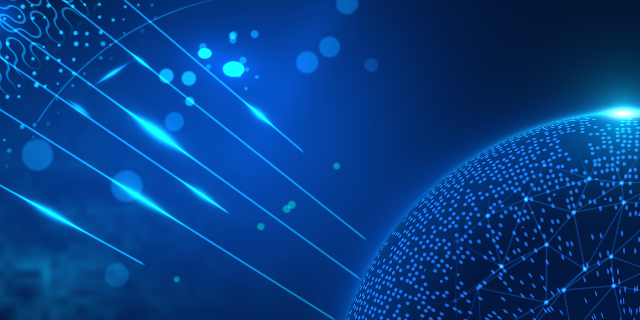
Reproduce this background procedurally as a WebGL 1 fragment shader.

```glsl
precision highp float;
// Deep blue backdrop: a fan of light streaks over soft bokeh, circuit traces in
// the upper left, a speckled globe with a net and a flare in the lower right.
// One unit is the canvas height.
uniform vec2 u_resolution;

#define PX (1.0 / u_resolution.y)
#define NAVY vec3(0.008, 0.065, 0.18)
#define BLUE vec3(0.012, 0.235, 0.56)
#define CYAN vec3(0.05, 0.75, 0.95)
#define TEAL vec3(0.04, 0.62, 0.62)
#define SPECK vec3(0.08, 0.31, 0.6)
#define GLOBE vec2(1.979, -0.297)
#define RADIUS 0.948
#define FLARE vec2(1.948, 0.645)
#define NET_SCALE 7.5

float hash(vec2 p) {
  vec3 q = fract(p.xyx * 0.1031);
  q += dot(q, q.yzx + 33.33);
  return fract((q.x + q.y) * q.z);
}

vec2 hash2(vec2 p) { return vec2(hash(p), hash(p + 71.7)); }

float noise(vec2 p) {
  vec2 i = floor(p), f = fract(p);
  f = f * f * (3.0 - 2.0 * f);
  return mix(mix(hash(i), hash(i + vec2(1, 0)), f.x),
             mix(hash(i + vec2(0, 1)), hash(i + 1.0), f.x), f.y);
}

float fall(float a, float b, float x) { return 1.0 - smoothstep(a, b, x); }

float disc(vec2 p, float x, float y, float r) {
  return fall(r * 0.85 - PX, r + PX, length(p - vec2(x, y)));
}

float segment(vec2 p, vec2 a, vec2 b) {
  vec2 ab = b - a;
  return length(p - a - ab * clamp(dot(p - a, ab) / dot(ab, ab), 0.0, 1.0));
}

// Spindle of light along a slope
float glint(vec2 q, float slope, float len, float width) {
  vec2 n = normalize(vec2(1, slope));
  float t = dot(q, n) / len, d = dot(q, vec2(-n.y, n.x)) / width;
  float taper = exp(-2.5 * t * t);
  return taper * (exp(-d * d / (taper * taper + 0.02)) + 0.25 * exp(-0.25 * d * d));
}

// Line of the fan: rank sets height and slope, then its end and glint
vec3 streak(vec2 p, float rank, float end, float x, float len, float width, vec3 tint) {
  float slope = 0.06 * rank - 0.85, y = p.y - 1.331 + 0.182 * rank;
  float d = abs(y - slope * p.x) / length(vec2(1, slope));
  float line = fall(0.0005, 0.001 + 1.4 * PX, d) * fall(end - 0.02, end, p.x);
  return line * mix(CYAN, TEAL, smoothstep(0.3, 1.1, p.x)) * 0.55
    + glint(vec2(p.x - x, y - slope * x), slope, len, width) * tint;
}

vec3 backdrop(vec2 p) {
  vec2 q = (p - vec2(0.78, 0.6)) / vec2(p.x < 0.78 ? 1.1 : 0.55, 0.56);
  float shaft = dot(p - vec2(1.04, 1), vec2(11, -5.9));
  vec3 col = NAVY + BLUE * exp(-dot(q, q));
  col += BLUE * 0.17 * exp(-shaft * shaft) * smoothstep(0.3, 0.8, p.y);
  col *= 1.0 - 0.5 * exp(-3.5 * length(p - vec2(0.1, 1)));
  float mist = noise(p * 12.0) * (0.5 + noise(p * 35.0));
  return col + TEAL * 0.4 * mist * exp(-4.0 * length(p - vec2(0.15, 0.14)));
}

// Rounded traces on a turned grid, an arc and solder points
vec3 circuit(vec2 p) {
  float reach = p.x + 1.0 - p.y;
  vec2 q = mat2(0.74, 0.67, -0.67, 0.74) * (p - vec2(0, 1)) * vec2(15, 27), f = fract(q);
  if (hash(floor(q)) < 0.5) f.x = 1.0 - f.x;
  float d = min(abs(length(f) - 0.5), abs(length(f - 1.0) - 0.5));
  float trace = 0.45 * fall(0.02, 0.04 + 22.0 * PX, d) * fall(0.22, 0.36, reach);
  float arc = abs(length(p - vec2(0.85, 0.15)) - 0.87);
  trace += 0.3 * fall(0.0, 1.6 * PX, arc) * step(0.62, p.y) * fall(0.5, 0.75, p.x);
  vec2 id = floor(p * 24.0), r = hash2(id), c = (id + 0.25 + 0.5 * r) / 24.0;
  float point = disc(p, c.x, c.y, 0.003 + 0.005 * r.x) * step(0.45, r.y) * fall(0.38, 0.6, reach);
  return CYAN * (trace + 0.8 * point) + BLUE * exp(-14.0 * length(p - vec2(0, 0.95)));
}

vec3 bokeh(vec2 p) {
  // Bright cluster
  float big = length((p - vec2(0.73, 0.784)) * vec2(1, 1.4));
  float mid = length((p - vec2(0.64, 0.833)) * vec2(1, 1.3));
  float bright = fall(0.03, 0.038, big) + fall(0.018, 0.025, mid);
  bright += 0.7 * (disc(p, 0.52, 0.763, 0.024) + disc(p, 0.59, 0.755, 0.024) + disc(p, 0.593, 0.683, 0.015));
  for (int i = 0; i < 12; i++) {
    vec2 r = hash2(vec2(i, 4));
    bright += 0.45 * disc(p, 0.61 + 0.22 * r.x, 0.72 + 0.18 * r.y, 0.005 + 0.009 * fract(r.x * 7.0));
  }
  // Faint large circles, then green specks
  float faint = disc(p, 0.96, 0.805, 0.037) + disc(p, 1.03, 0.853, 0.035) + disc(p, 1.085, 0.99, 0.037)
    + disc(p, 0.117, 0.516, 0.053) + disc(p, 0.396, 0.418, 0.053) + disc(p, 0.545, 0.62, 0.032)
    + 0.6 * (disc(p, 1.16, 0.797, 0.023) + disc(p, 0.365, 0.14, 0.04));
  float green = disc(p, 1.052, 0.481, 0.011) + disc(p, 0.912, 0.36, 0.013) + disc(p, 0.896, 0.347, 0.013)
    + disc(p, 0.815, 0.292, 0.012) + disc(p, 0.552, 0.127, 0.01);
  return CYAN * (min(bright, 1.0) * 0.85 + 0.23 * faint) + vec3(0.02, 0.32, 0.12) * green
    + BLUE * (exp(-18.0 * big) + 0.6 * exp(-24.0 * mid));
}

vec2 node(vec2 id) { return id + 0.15 + 0.7 * hash2(id); }

// Scattered nodes joined to their neighbours
float net(vec2 g) {
  float sum = 0.0, w = 1.4 * NET_SCALE * PX;
  for (int i = 0; i < 4; i++) {
    vec2 id = floor(g) - vec2(mod(float(i), 2.0), i / 2), a = node(id);
    for (int k = 1; k < 4; k++) {
      vec2 b = node(id + vec2(k == 2 ? 0 : 1, k == 1 ? 0 : 1));
      sum += 0.4 * fall(0.0, w, segment(g, a, b));
    }
    sum += fall(0.04, 0.04 + w, length(g - a));
  }
  return sum;
}

vec3 globe(vec2 p, float depth) {
  vec2 d = p - GLOBE;
  vec3 col = mix(BLUE * 0.88, NAVY * 1.4, smoothstep(0.0, 0.32, depth));
  // Specks on a polar grid that closes up towards the rim
  vec2 g = vec2(atan(d.x, d.y) * 42.0, asin(min(length(d) / RADIUS, 0.999)) * 27.0), id = floor(g);
  float density = mix(0.85, 0.22, smoothstep(0.06, 0.36, depth)) * smoothstep(0.03, 0.38, noise(id * 0.22));
  float speck = fall(0.16, 0.42, length(fract(g) - 0.3 - 0.4 * hash2(id))) * step(hash(id + 31.0), density);
  float mesh = net(p * NET_SCALE) * smoothstep(0.08, 0.22, depth) * smoothstep(1.3, 1.65, p.x);
  return col + SPECK * (speck + mesh);
}

void main() {
  vec2 p = gl_FragCoord.xy / u_resolution.y;
  vec3 col = backdrop(p) + circuit(p) + bokeh(p);
  // Fan of streaks and two loose glints
  col += streak(p, 0.0, 0.956, 0.81, 0.08, 0.01, CYAN * 0.8);
  col += streak(p, 0.95, 1.151, 0.44, 0.06, 0.006, CYAN * 0.7);
  col += streak(p, 2.15, 1.133, 0.49, 0.17, 0.016, CYAN);
  col += streak(p, 2.8, 0.721, 0.63, 0.11, 0.01, TEAL * 0.8);
  col += streak(p, 3.7, 1.055, 0.45, 0.17, 0.012, TEAL * 0.9);
  col += streak(p, 5.0, 0.458, 0.16, 0.17, 0.011, CYAN * 0.75);
  col += CYAN * 0.8 * glint(p - vec2(0.35, 0.77), 0.64, 0.08, 0.006);
  col += CYAN * 0.6 * glint(p - vec2(0.25, 0.66), -0.75, 0.06, 0.007);
  // Globe, its atmosphere and the flare
  float depth = RADIUS - length(p - GLOBE), away = length(p - FLARE);
  col += BLUE * 0.5 * exp(-16.0 * abs(depth));
  col = mix(col, globe(p, depth), smoothstep(-PX, 0.006 + PX, depth));
  col += TEAL * exp(-110.0 * abs(depth)) * (0.12 + exp(-3.5 * away));
  vec2 q = (p - FLARE) / vec2(0.05, 0.016);
  col += TEAL * (0.7 * exp(-9.0 * away) + 0.5 * exp(-30.0 * away));
  col += vec3(0.95, 0.55, 0.45) * exp(-dot(q, q));
  gl_FragColor = vec4(min(col, 1.0), 1.0);
}
```
